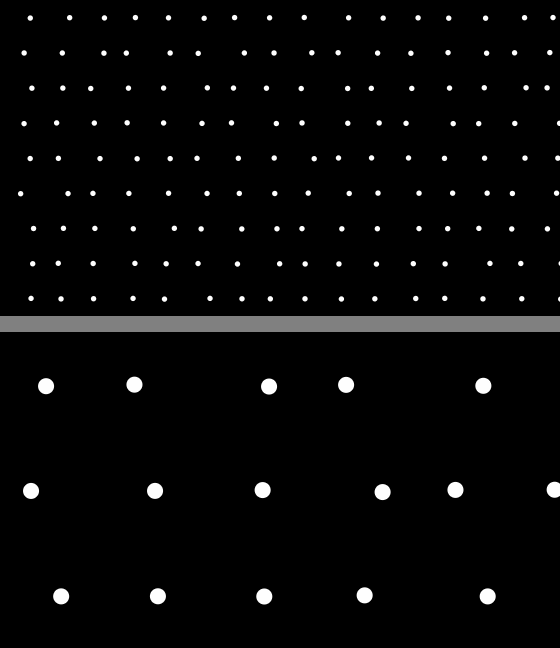
Top, the full canvas; bottom, a detail of the centre.
A Shadertoy shader for this pattern:

```glsl
// White dots on black in a 16 by 9 grid, each row irregularly spaced.

const float ROWS = 9.0;
const float DOT_RADIUS = 0.076;              // in cells
const vec2 DOT_CENTER = vec2(0.775, 0.49);   // mean place inside a cell
const vec2 DOT_SPREAD = vec2(0.42, 0.025);   // full range of the scatter
const vec3 BACKGROUND = vec3(0.0);
const vec3 DOT_COLOR = vec3(0.995);

vec2 hash22(vec2 p) {
    vec3 q = fract(p.xyx * vec3(0.1031, 0.1030, 0.0973));
    q += dot(q, q.yzx + 33.33);
    return fract((q.xx + q.yz) * q.zy);
}

// Scattered dot position of one cell, in grid units
vec2 dotPosition(vec2 cell) {
    return cell + DOT_CENTER + DOT_SPREAD * (hash22(cell + 17.0) - 0.5);
}

float discMask(vec2 p, float radius, float pixel) {
    return clamp(0.5 - (length(p) - radius) / pixel, 0.0, 1.0);
}

// Dots may cross into the next cell on the right, so test the left one too
float dotField(vec2 p, float radius, float pixel) {
    vec2 home = floor(p);
    float mask = 0.0;
    for (int i = -1; i <= 0; i++) {
        vec2 cell = home + vec2(float(i), 0.0);
        float inside = step(0.0, cell.x);
        mask = max(mask, inside * discMask(p - dotPosition(cell), radius, pixel));
    }
    return mask;
}

void mainImage(out vec4 fragColor, in vec2 fragCoord) {
    float pixel = ROWS / iResolution.y;
    vec2 grid = fragCoord * pixel;
    float mask = dotField(grid, DOT_RADIUS, pixel);
    fragColor = vec4(mix(BACKGROUND, DOT_COLOR, mask), 1.0);
}
```
